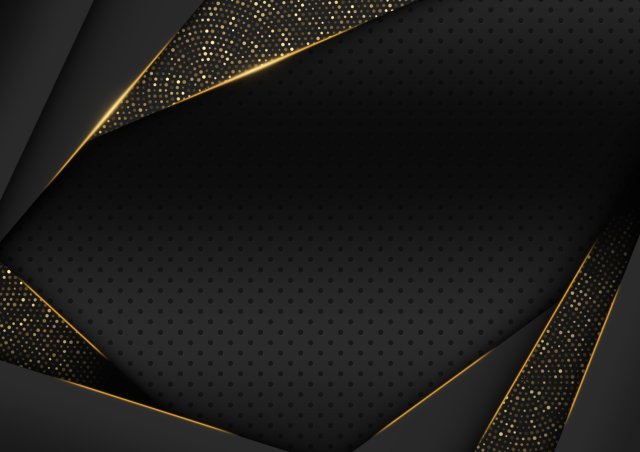
Reproduce this background procedurally as a Shadertoy shader.

```glsl
const vec3 GOLD = vec3(0.85, 0.60, 0.20);
const vec3 PALE_GOLD = vec3(1.0, 0.88, 0.55);

float hash(vec2 p) {
    return fract(sin(dot(p, vec2(127.1, 311.7))) * 43758.5453);
}

// Signed distance to the line a-b, positive on its left
float side(vec2 p, vec2 a, vec2 b) {
    vec2 d = normalize(b - a);
    return d.x * (p.y - a.y) - d.y * (p.x - a.x);
}

float cover(float d, float px) {
    return smoothstep(-px, px, d);
}

// Lays a sheet over the colour, with a soft shadow outside its edge
vec3 layer(vec3 col, vec3 fill, float d, float shadowWidth, float px) {
    float shadow = 0.75 * exp(min(d, 0.0) / shadowWidth);
    return mix(col * (1.0 - shadow), fill, cover(d, px));
}

// Staggered punched holes with a lit lower rim
vec3 perforated(vec2 p, float px) {
    float v = mix(0.10, 0.165, smoothstep(0.0, 0.25, p.y));
    v = mix(v, 0.045, smoothstep(0.27, 0.64, p.y));
    v = mix(v, 0.15, smoothstep(0.70, 1.03, p.y));
    vec2 pitch = vec2(0.0443, 0.0230);
    float row = floor(p.y / pitch.y);
    vec2 cell = vec2(fract(p.x / pitch.x + 0.5 * mod(row, 2.0)), fract(p.y / pitch.y));
    vec2 q = (cell - 0.5) * pitch;
    float radius = 0.0058;
    float rim = cover(radius - length(q - vec2(0.0008, -0.0013)), px);
    float hole = cover(radius - length(q), px);
    v = mix(v, v * 1.15 + 0.018, rim);
    return vec3(mix(v, v * 0.42 + 0.008, hole));
}

// Dots of random brightness on concentric rings
vec3 glitter(vec2 p, vec2 center, float spacing, float px) {
    vec2 q = p - center;
    float r = length(q) / spacing;
    float ring = floor(r);
    float count = max(6.0, floor(6.2832 * (ring + 0.5)));
    float a = fract(atan(q.y, q.x) / 6.2832) * count;
    float rnd = hash(vec2(floor(a), ring));
    float size = mix(0.16, 0.32, hash(vec2(ring, floor(a) + 7.0)));
    float d = length(vec2(fract(a), fract(r)) - 0.5);
    float dotMask = cover((size - d) * spacing, px);
    vec3 tint = mix(GOLD * 0.65, PALE_GOLD, rnd * rnd * rnd);
    return tint * dotMask * mix(0.25, 1.0, rnd);
}

// Tapered gilt edge with an optional flare at t = hot
vec3 giltEdge(vec3 col, vec2 p, vec2 a, vec2 b, float hot, float flare, float px) {
    vec2 ab = b - a;
    float t = dot(p - a, ab) / dot(ab, ab);
    float d = abs(side(p, a, b));
    float fade = smoothstep(0.0, 0.2, t) * smoothstep(1.0, 0.8, t);
    float heat = flare * exp(-pow((t - hot) / 0.17, 2.0));
    float width = max(0.0021 + 0.0028 * heat, 0.7 * px);
    float core = exp(-d * d / (width * width)) * fade;
    col += GOLD * (0.10 + 0.35 * heat) * exp(-d / (0.004 + 0.006 * heat)) * fade;
    return mix(col, mix(GOLD, PALE_GOLD, heat), core);
}

void mainImage(out vec4 fragColor, in vec2 fragCoord) {
    float px = 0.8 / iResolution.y;
    vec2 p = fragCoord / iResolution.y;
    p.x += 0.5 * (1.4144 - iResolution.x / iResolution.y);
    vec3 col = perforated(p, px);

    // Top glitter wedge and two folded sheets
    float wedge = side(p, vec2(0.199, 0.690), vec2(0.923, 1.0));
    float sheet = side(p, vec2(0.0, 0.465), vec2(0.452, 1.0));
    float fold = side(p, vec2(0.0, 0.557), vec2(0.207, 1.0));
    vec3 fill = vec3(0.125) + glitter(p, vec2(0.46, 0.80), 0.0125, px);
    float wedgeOnly = max(wedge, sheet);
    col = layer(col, fill, wedgeOnly, 0.022, px);
    col = giltEdge(col, p, vec2(0.34, 0.630) + vec2(0.0, 0.1204), vec2(0.82, 0.956), 0.48, 1.0, px);
    col = layer(col, vec3(0.16), sheet, 0.014, px);
    fill = vec3(mix(0.16, 0.055, smoothstep(0.03, 0.20, fold)));
    col = layer(col, fill, fold, 0.045, px);
    col = giltEdge(col, p, vec2(0.085, 0.566), vec2(0.405, 0.944), 0.50, 1.0, px);

    // Lower left glitter wedge and sheet
    float leftWedge = side(p, vec2(0.24, 0.203), vec2(0.0, 0.422));
    float floorSheet = side(p, vec2(0.627, 0.004), vec2(0.0, 0.203));
    float sparkle = smoothstep(0.25, 0.08, p.x);
    fill = vec3(0.02 + 0.06 * sparkle) + glitter(p, vec2(-0.06, 0.38), 0.0125, px) * sparkle;
    col = layer(col, fill, leftWedge, 0.018, px);
    col = giltEdge(col, p, vec2(0.03, 0.395), vec2(0.245, 0.198), 0.5, 0.0, px);
    fill = vec3(mix(0.165, 0.10, smoothstep(0.02, 0.20, floorSheet)));
    col = layer(col, fill, floorSheet, 0.025, px);
    col = giltEdge(col, p, vec2(0.105, 0.170), vec2(0.54, 0.032), 0.5, 0.0, px);

    // Lower right sheet, glitter strip and outer sheet
    float rightSheet = side(p, vec2(1.227, 0.327), vec2(0.784, 0.004));
    float strip = side(p, vec2(1.325, 0.478), vec2(1.048, 0.0));
    float outerSheet = side(p, vec2(1.417, 0.487), vec2(1.227, 0.004));
    col = layer(col, vec3(0.16), rightSheet, 0.020, px);
    col = giltEdge(col, p, vec2(0.815, 0.027), vec2(1.105, 0.238), 0.5, 0.0, px);
    sparkle = smoothstep(0.56, 0.30, p.y);
    fill = vec3(0.015 + 0.075 * sparkle) + 0.8 * glitter(p, vec2(1.16, 0.16), 0.0125, px) * sparkle;
    col = layer(col, fill, strip, 0.035, px);
    col = giltEdge(col, p, vec2(1.045, -0.005), vec2(1.330, 0.487), 0.5, 0.0, px);
    fill = vec3(mix(0.165, 0.12, smoothstep(0.03, 0.16, outerSheet)));
    col = layer(col, fill, outerSheet, 0.025, px);
    col = giltEdge(col, p, vec2(1.243, 0.044), vec2(1.377, 0.385), 0.5, 0.0, px);

    fragColor = vec4(clamp(col, 0.0, 1.0), 1.0);
}
```
